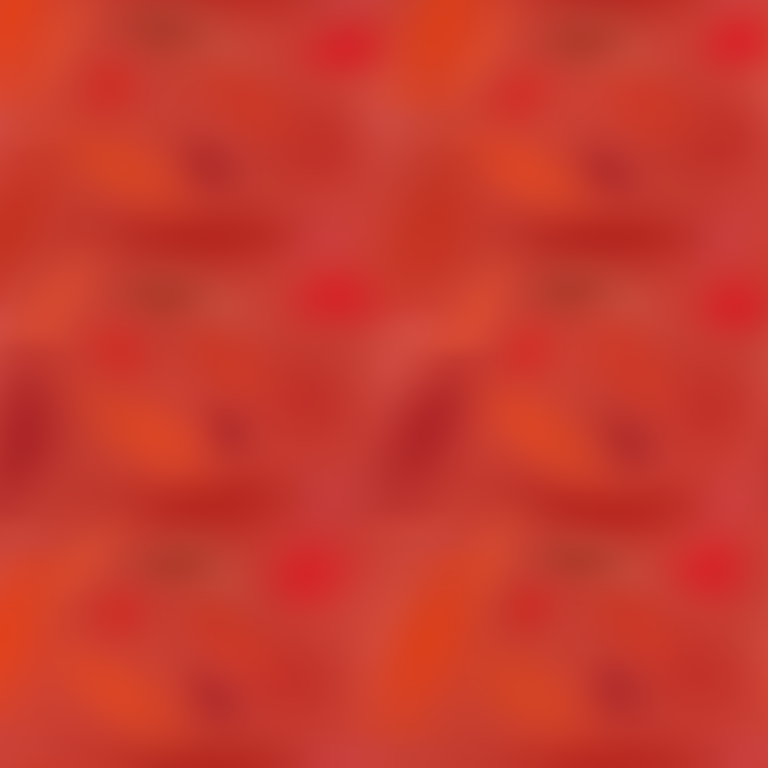
This texture is drawn by a three.js fragment shader. Its source:

```glsl
// Soft, out-of-focus red texture: a motif of blurred spots repeats in
// uneven rows over a warm base, crossed by tall slanted streaks.
// Each spot is a tilted Gaussian on a wrapped grid, bent by value noise.
varying vec2 vUv;

float hash(vec2 p) {
  vec3 q = fract(vec3(p.xyx) * 0.1031);
  q += dot(q, q.yzx + 33.33);
  return fract((q.x + q.y) * q.z);
}

float noise(vec2 p) {
  vec2 cell = floor(p);
  vec2 f = fract(p);
  f = f * f * (3.0 - 2.0 * f);
  float low = mix(hash(cell), hash(cell + vec2(1.0, 0.0)), f.x);
  float high = mix(hash(cell + vec2(0.0, 1.0)), hash(cell + vec2(1.0)), f.x);
  return mix(low, high, f.y);
}

// Coverage of a tilted soft spot repeated at every period
float spot(vec2 p, vec2 centre, vec2 period, vec2 radius, float tilt) {
  vec2 d = p - centre;
  vec2 id = floor(d / period + 0.5);
  d -= id * period;
  vec2 fade = 1.0 - smoothstep(0.36, 0.5, abs(d / period));
  // every row slides a little on its own
  d.x += 0.04 * (hash(vec2(id.y + 20.0, centre.x * 91.0)) - 0.5);
  float c = cos(tilt);
  float s = sin(tilt);
  d = vec2(c * d.x + s * d.y, c * d.y - s * d.x) / radius;
  return exp(-dot(d, d)) * fade.x * fade.y;
}

// Blend one spot of the main motif into the colour
void paint(inout vec3 color, vec2 p, vec2 centre, vec2 radius, float tilt, vec3 tint) {
  color = mix(color, tint, 0.9 * spot(p, centre, vec2(0.522, 0.345), radius, tilt));
}

void main() {
  // gentle bending of the whole motif
  vec2 bend = vec2(noise(vUv * 5.0 + 3.0), noise(vUv * 5.0 + 47.0)) - 0.5;
  vec2 p = vUv + 0.035 * bend;

  vec3 color = vec3(0.785, 0.25, 0.2);

  // pale salmon veils
  vec3 salmon = vec3(0.82, 0.31, 0.27);
  paint(color, p, vec2(0.515, 0.86), vec2(0.11, 0.05), 1.3, salmon);
  paint(color, p, vec2(0.295, 0.94), vec2(0.065, 0.04), -0.4, vec3(0.79, 0.3, 0.24));
  paint(color, p, vec2(0.435, 0.685), vec2(0.06, 0.045), 0.3, vec3(0.82, 0.28, 0.28));

  // deep shadows
  paint(color, p, vec2(0.27, 0.69), vec2(0.145, 0.05), -0.05, vec3(0.7, 0.14, 0.115));
  paint(color, p, vec2(0.4, 0.81), vec2(0.08, 0.065), -0.5, vec3(0.75, 0.185, 0.155));
  paint(color, p, vec2(0.28, 0.78), vec2(0.05, 0.045), -0.5, vec3(0.69, 0.17, 0.17));
  paint(color, p, vec2(0.235, 0.955), vec2(0.06, 0.042), 0.0, vec3(0.69, 0.23, 0.17));

  // orange strokes
  paint(color, p, vec2(0.32, 0.865), vec2(0.07, 0.04), -0.6, vec3(0.8, 0.22, 0.15));
  paint(color, p, vec2(0.17, 0.785), vec2(0.095, 0.045), -0.45, vec3(0.85, 0.27, 0.14));
  paint(color, p, vec2(0.1, 0.94), vec2(0.08, 0.04), 1.0, vec3(0.84, 0.29, 0.19));

  // bright red accents
  paint(color, p, vec2(0.145, 0.885), vec2(0.045, 0.038), 0.4, vec3(0.81, 0.19, 0.155));
  paint(color, p, vec2(0.43, 0.948), vec2(0.055, 0.042), 0.2, vec3(0.84, 0.14, 0.16));

  // tall slanted streaks, cycling from orange to crimson row by row
  vec2 streakCentre = vec2(0.562, 0.154);
  vec2 streakPeriod = vec2(0.535, 0.275);
  float row = floor((p.y - streakCentre.y) / streakPeriod.y + 0.5);
  float warmth = 1.0 - 0.5 * mod(2.0 * row, 3.0);
  vec3 streakTint = mix(vec3(0.67, 0.14, 0.15), vec3(0.87, 0.25, 0.1), warmth);
  float streak = spot(p, streakCentre, streakPeriod, vec2(0.11, 0.052), 1.22);
  color = mix(color, streakTint, 0.92 * streak);

  // faint uneven light
  color *= 1.0 + 0.04 * (noise(vUv * 9.0 + 11.0) - 0.5);
  gl_FragColor = vec4(color, 1.0);
}
```
